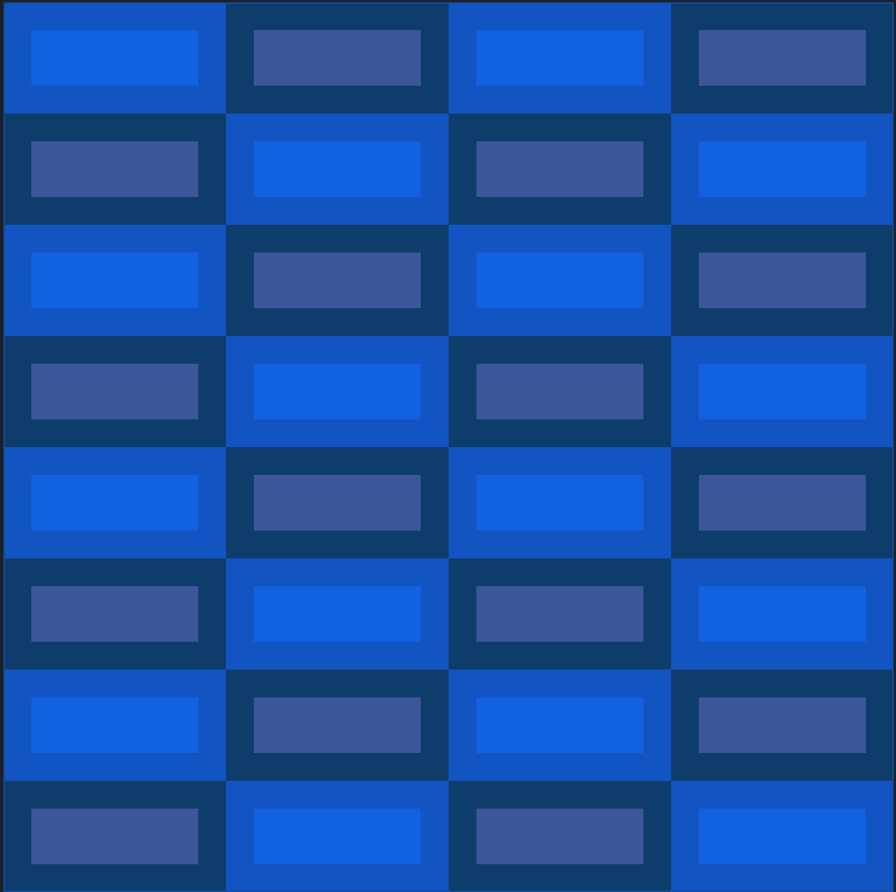
Write a WebGL 2 fragment shader that draws this pattern.

```glsl
#version 300 es
precision highp float;
// Checkerboard of wide blue tiles with inset bars, 4 across and 8 down, in a thin dark joint.

uniform vec2 u_resolution;
out vec4 fragColor;

const vec2 GRID = vec2(4.0, 8.0);             // whole repeats, so the edges wrap
const vec2 BAR_HALF_SIZE = vec2(0.375, 0.25); // in units of one tile
const vec2 PANEL_MIN = vec2(0.0039, 0.0);     // joint on the left
const vec2 PANEL_MAX = vec2(0.9974, 0.9974);  // joint on the right and top
const float RIM_WIDTH = 0.0016;

const vec3 NAVY   = vec3(0.06, 0.24, 0.42);
const vec3 BLUE   = vec3(0.07, 0.33, 0.76);
const vec3 SLATE  = vec3(0.235, 0.34, 0.60);
const vec3 BRIGHT = vec3(0.07, 0.38, 0.88);
const vec3 RIM    = vec3(0.07, 0.30, 0.64);
const vec3 JOINT  = vec3(0.11, 0.13, 0.16);

// Smoothed checker: 1 on tiles with an even column + row, 0 on the others.
float checker(vec2 p, vec2 pixel) {
  vec2 edgeDistance = 0.5 - abs(mod(p + 0.5, 2.0) - 1.0);
  vec2 side = clamp(2.0 * edgeDistance / pixel, -1.0, 1.0);
  return 0.5 + 0.5 * side.x * side.y;
}

// Smoothed coverage of a rectangle given by two corners.
float box(vec2 p, vec2 low, vec2 high, vec2 pixel) {
  vec2 inside = min(p - low, high - p);
  vec2 cover = clamp(inside / pixel + 0.5, 0.0, 1.0);
  return cover.x * cover.y;
}

void main() {
  vec2 uv = gl_FragCoord.xy / u_resolution;
  vec2 uvPixel = 1.0 / u_resolution;
  vec2 scale = GRID / (PANEL_MAX - PANEL_MIN);
  vec2 p = (uv - PANEL_MIN) * scale;
  vec2 pixel = uvPixel * scale;

  // Tile grounds and bars alternate together.
  float dark = checker(p, pixel);
  vec3 ground = mix(BLUE, NAVY, dark);
  vec3 bar = mix(BRIGHT, SLATE, dark);
  float barCover = box(fract(p), 0.5 - BAR_HALF_SIZE, 0.5 + BAR_HALF_SIZE, pixel);
  vec3 color = mix(ground, bar, barCover);

  // Fine rim around the panel, then the dark joint outside it.
  float field = box(uv, PANEL_MIN + RIM_WIDTH, PANEL_MAX - RIM_WIDTH, uvPixel);
  float panel = box(uv, PANEL_MIN, PANEL_MAX, uvPixel);
  color = mix(RIM, color, field);
  color = mix(JOINT, color, panel);
  fragColor = vec4(color, 1.0);
}
```
